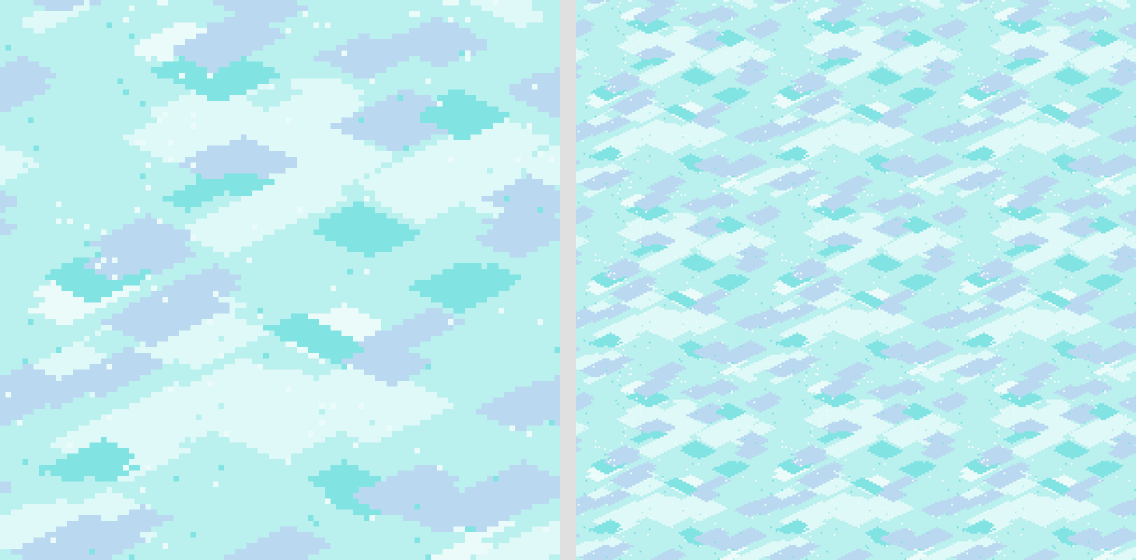
Left, the tile; right, the same tile 3 across and 3 down.
Write a Shadertoy shader that draws this texture.

```glsl
#define CELLS 100.0
#define SLOPE 0.475
#define SPECK_DENSITY 0.045
#define AQUA vec3(0.73, 0.94, 0.935)
#define PALE vec3(0.87, 0.975, 0.97)
#define WHITE vec3(0.92, 0.985, 0.975)
#define LAVENDER vec3(0.73, 0.85, 0.94)
#define TEAL vec3(0.51, 0.89, 0.89)

vec2 hash22(vec2 p) {
    vec3 q = fract(vec3(p.xyx) * vec3(0.1031, 0.1030, 0.0973));
    q += dot(q, q.yzx + 33.33);
    return fract((q.xx + q.yz) * q.zy);
}

// Shortest offset on the wrapped grid, measured along the two diagonals
vec2 diagonalOffset(vec2 cell, vec2 centre) {
    vec2 d = cell - centre;
    d -= CELLS * round(d / CELLS);
    return vec2(SLOPE * d.x + d.y, SLOPE * d.x - d.y);
}

// Patches made of overlapping slanted lozenges, linked in short random chains
void paintPatches(inout vec3 colour, vec2 cell, vec3 ink, int patches, int links,
                  vec2 size, float seed) {
    vec2 start = hash22(vec2(seed, 3.7));
    for (int i = 0; i < patches; i++) {
        vec2 jitter = 12.0 * hash22(vec2(float(i), seed + 0.5));
        vec2 centre = CELLS * fract(start + float(i) * vec2(0.7549, 0.5698)) + jitter;
        for (int k = 0; k < links; k++) {
            vec2 id = vec2(float(i * 8 + k), seed);
            vec2 halfSize = size * mix(vec2(0.6), vec2(1.4), hash22(id));
            vec2 d = abs(diagonalOffset(cell, centre));
            if (all(lessThan(d, halfSize))) colour = ink;
            vec2 stride = 3.0 * size * (hash22(id + 41.3) - 0.5);
            centre += vec2((stride.x + stride.y) / (2.0 * SLOPE), 0.5 * (stride.x - stride.y));
        }
    }
}

// Single-cell glints, gathered in loose groups
void paintSpecks(inout vec3 colour, vec2 cell) {
    vec2 group = hash22(floor(cell / 10.0) + 71.0);
    vec2 pick = hash22(cell + 19.0);
    if (pick.x < SPECK_DENSITY * group.x * group.x * group.x) colour = WHITE;
    if (pick.y < 0.4 * SPECK_DENSITY * group.y * group.y * group.y)
        colour = colour.r > 0.8 ? AQUA : TEAL;
}

vec3 cellColour(vec2 cell) {
    vec3 colour = AQUA;
    paintPatches(colour, cell, PALE, 7, 4, vec2(8.0, 4.5), 11.0);
    paintPatches(colour, cell, WHITE, 4, 2, vec2(5.5, 3.0), 23.0);
    paintPatches(colour, cell, AQUA, 5, 1, vec2(3.5, 3.0), 37.0);
    paintPatches(colour, cell, TEAL, 10, 2, vec2(4.0, 3.6), 53.0);
    paintPatches(colour, cell, LAVENDER, 14, 3, vec2(5.0, 3.3), 67.0);
    paintSpecks(colour, cell);
    return colour;
}

void mainImage(out vec4 fragColor, in vec2 fragCoord) {
    // Four samples per pixel soften the cell borders
    vec3 total = vec3(0.0);
    for (int n = 0; n < 4; n++) {
        vec2 shift = 0.5 * vec2(float(n % 2), float(n / 2)) - 0.25;
        vec2 uv = (fragCoord + shift) / iResolution.xy;
        total += cellColour(mod(floor(uv * CELLS), CELLS));
    }
    fragColor = vec4(total / 4.0, 1.0);
}
```
